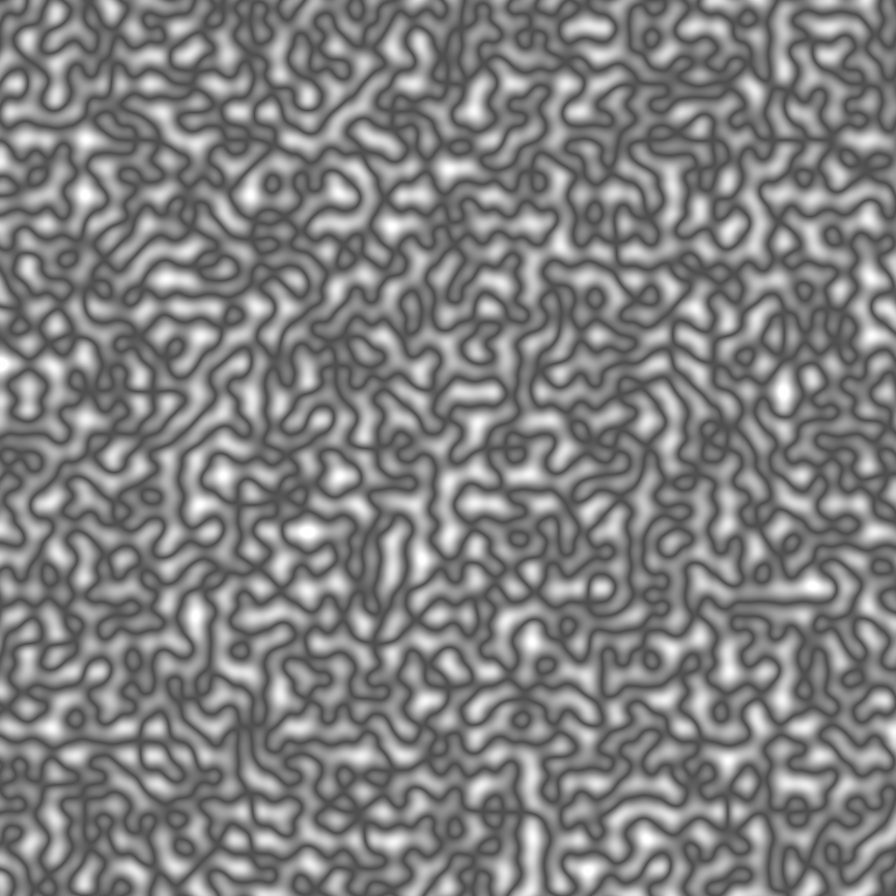
Reproduce this texture procedurally as a Shadertoy shader.

```glsl
// Draws grey folded gradient noise: soft bright blobs parted by thin dark winding creases.

// Pseudo-random unit vector for a lattice point
vec2 latticeGradient(vec2 cell) {
    uvec2 q = uvec2(ivec2(cell) + 1024) * uvec2(1597334673u, 3812015801u);
    uint h = (q.x ^ q.y) * 1597334673u;
    h = (h ^ (h >> 15)) * 2246822519u;
    h ^= h >> 13;
    float angle = 6.28319 * float(h & 65535u) / 65536.0;
    return vec2(cos(angle), sin(angle));
}

// Signed gradient noise with quintic blending
float gradientNoise(vec2 p) {
    vec2 cell = floor(p);
    vec2 f = p - cell;
    vec2 blend = f * f * f * (f * (f * 6.0 - 15.0) + 10.0);
    float sum = 0.0;
    for (int y = 0; y < 2; y++) {
        for (int x = 0; x < 2; x++) {
            vec2 corner = vec2(x, y);
            vec2 weight = mix(1.0 - blend, blend, corner);
            sum += weight.x * weight.y * dot(latticeGradient(cell + corner), f - corner);
        }
    }
    return sum;
}

void mainImage(out vec4 fragColor, in vec2 fragCoord) {
    vec2 uv = fragCoord / iResolution.y;
    float noise = gradientNoise(uv * 32.0 + 0.5);

    // Fold at zero, with the crease slightly rounded to keep it smooth
    float folded = sqrt(noise * noise + 0.0003);

    float grey = 0.29 + 1.23 * folded;
    fragColor = vec4(vec3(clamp(grey, 0.0, 1.0)), 1.0);
}
```
